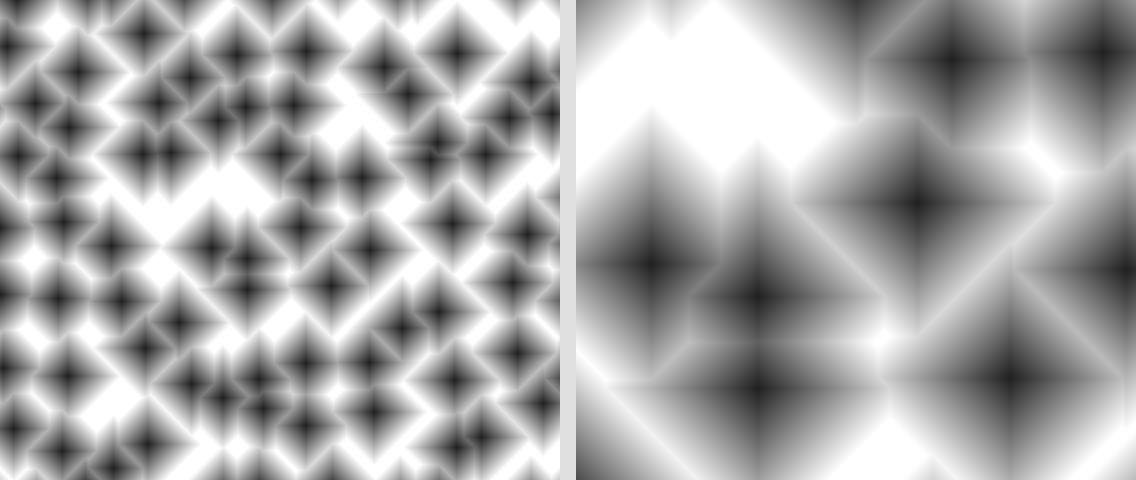
Left: the whole. Right: its middle third, enlarged.
A Shadertoy shader for this pattern:

```glsl
// Cellular noise with taxicab distance: soft dark diamonds on white.

const float CELLS_ACROSS = 9.1;   // grid cells over the canvas width
const float JITTER = 0.88;        // how far seeds stray inside their cells
const float CORE_GREY = 0.125;    // brightness at a seed
const float RAMP = 1.0;           // brightness gained per cell of distance
const vec2 GRID_OFFSET = vec2(17.3, 41.6);

// Sine hash: two random values in 0..1 per cell
vec2 hash22(vec2 cell) {
    vec2 k = vec2(dot(cell, vec2(127.1, 311.7)), dot(cell, vec2(269.5, 183.3)));
    return fract(sin(k) * 43758.5453);
}

float taxicab(vec2 v) {
    return abs(v.x) + abs(v.y);
}

// Distance to the nearest seed; the ramp is white before a 3x3 search runs out
float nearestSeed(vec2 p) {
    vec2 cell = floor(p);
    vec2 local = p - cell;
    float nearest = 4.0;
    for (int y = -1; y <= 1; y++) {
        for (int x = -1; x <= 1; x++) {
            vec2 neighbour = vec2(x, y);
            vec2 seed = 0.5 + JITTER * (hash22(cell + neighbour) - 0.5);
            nearest = min(nearest, taxicab(neighbour + seed - local));
        }
    }
    return nearest;
}

void mainImage(out vec4 fragColor, in vec2 fragCoord) {
    vec2 p = fragCoord / iResolution.x * CELLS_ACROSS + GRID_OFFSET;
    float grey = clamp(CORE_GREY + RAMP * nearestSeed(p), 0.0, 1.0);
    fragColor = vec4(vec3(grey), 1.0);
}
```
